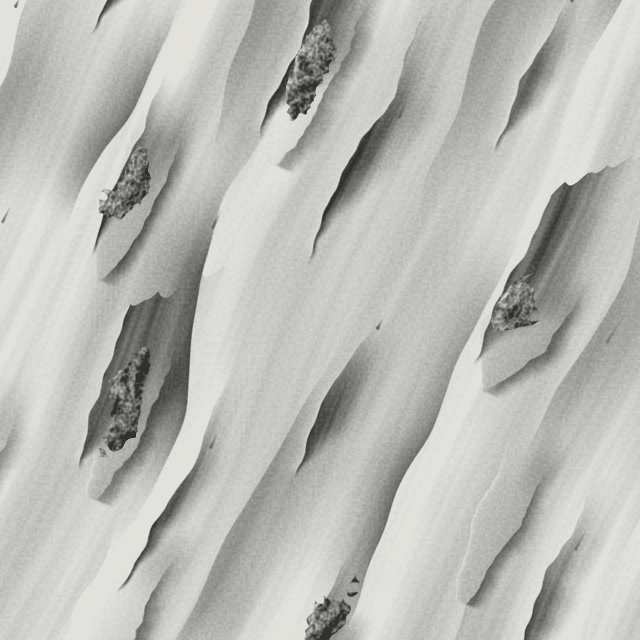
Write a WebGL 1 fragment shader that draws this texture.

```glsl
precision highp float;
uniform vec2 u_resolution;

const vec2 ALONG = vec2(0.41, 0.912);
const vec3 TINT = vec3(1.0, 0.998, 0.976);
const float PALE = 0.865;
const float RIM = 0.885;
const float FACE = 0.79;
const float SHADED_FACE = 0.6;
const float HOLLOW = 0.25;
const float CHIP = 0.72;
const float CRUMB = 0.62;
const float UNDERCUT = 0.5;
const float SHEET_SPACING = 0.17;
const float WANDER = 0.09;
const float BEND = 0.05;
const float STREAK = 0.08;
const float GRAIN = 0.065;

float hash(vec2 p) {
  return fract(sin(dot(p, vec2(127.1, 311.7))) * 43758.5);
}

float corner(vec2 cell, vec2 offset) {
  float a = 6.2832 * hash(cell);
  return dot(vec2(cos(a), sin(a)), offset);
}

// Gradient noise, about -0.7 to 0.7
float noise(vec2 p) {
  vec2 i = floor(p), f = fract(p);
  vec2 u = f * f * f * (f * (f * 6.0 - 15.0) + 10.0);
  vec2 e = vec2(1.0, 0.0);
  return mix(mix(corner(i, f), corner(i + e, f - e), u.x),
             mix(corner(i + e.yx, f - e.yx), corner(i + 1.0, f - 1.0), u.x), u.y);
}

// x runs across the slope, y runs up along it
vec2 toFlow(vec2 p) {
  return vec2(dot(p, vec2(ALONG.y, -ALONG.x)), dot(p, ALONG));
}

// Evenly spread positions over and around the canvas, in flow coordinates
vec2 scatter(float i, vec2 seed) {
  return toFlow(fract(seed + i * vec2(0.7549, 0.5698)) * 1.2 - 0.15);
}

// Overlapping sheets with one crisp edge each
float sheets(vec2 q, float aa) {
  float tone = PALE;
  for (int i = 0; i < 8; i++) {
    float k = float(i), h = hash(vec2(k, 3.1));
    float edge = -0.43 + SHEET_SPACING * (k + 0.6 * h)
               + WANDER * noise(vec2(q.y * 1.9, k * 7.31))
               + 0.016 * noise(vec2(q.y * 8.0, k * 3.73));
    float d = q.x - edge;
    float depth = smoothstep(-0.1, 0.4, noise(vec2(q.y * 2.1 + k * 5.1, k * 3.37)));
    float lit = mod(k, 2.0);
    float under = tone - lit * UNDERCUT * depth * exp(min(d, 0.0) / 0.05);
    float litFace = mix(RIM, FACE, smoothstep(0.03, 0.09, d));
    float dimFace = mix(mix(FACE, SHADED_FACE, depth), PALE, smoothstep(0.0, 0.13, d));
    tone = mix(under, mix(dimFace, litFace, lit), smoothstep(-aa, aa, d));
  }
  return tone;
}

// Tongues with a tapered lower end, a thin lip and a cast shadow
float addChips(float tone, vec2 q, float aa) {
  for (int i = 0; i < 10; i++) {
    float k = float(i), h = hash(vec2(k, 8.7)), g = hash(vec2(k, 4.4));
    vec2 l = q - scatter(k, vec2(0.22, 0.03));
    float len = mix(0.18, 0.42, h), width = mix(0.028, 0.055, g);
    float ragged = 0.014 * noise(l * vec2(14.0, 11.0) + k * 4.3)
                 + 0.004 * noise(l * 60.0 + k * 4.3);
    float t = l.y / len;
    float x = l.x + 0.12 * l.y * (h - 0.5);
    float profile = pow(clamp(t * 2.4, 0.0, 1.0), mix(0.5, 0.9, g));
    float d = abs(x) + ragged - width * profile;
    float fade = smoothstep(0.0, 0.02, t) * smoothstep(1.0, 0.55, t);
    float shadow = smoothstep(0.035, -0.005, d) * smoothstep(-0.01, 0.025, x);
    tone -= 0.42 * shadow * fade;
    float face = mix(CHIP, PALE, step(0.6, h)) - 1.3 * x;
    face = mix(face, RIM, exp(min(d, 0.0) / 0.004) * step(x, 0.0));
    tone = mix(tone, face, smoothstep(aa, -aa, d) * fade);
  }
  return tone;
}

// Dark streaked recesses: sharp pale lip on the left, soft fade to the right
float addHollows(float tone, vec2 q, float aa) {
  float streaks = 0.24 * noise(vec2(q.x * 60.0, q.y * 2.5))
                + 0.14 * noise(vec2(q.x * 150.0, q.y * 5.0));
  for (int i = 0; i < 14; i++) {
    float k = float(i), h = hash(vec2(k, 5.3)), g = hash(vec2(k, 9.9));
    vec2 l = q - scatter(k, vec2(0.47, 0.78));
    float len = mix(0.2, 0.52, h), t = l.y / len;
    float x = l.x + 0.03 * noise(vec2(l.y * 6.0, k * 2.71))
            + 0.006 * noise(vec2(l.y * 30.0, k * 1.91)) + 0.1 * l.y * (g - 0.5);
    float width = max(mix(0.028, 0.07, g) * smoothstep(-0.02, 0.45, t), 0.004);
    float chipped = abs(noise(vec2(l.x * 38.0, k * 1.37)));
    float top = 0.9 + 1.1 * x / len - 0.05 * chipped / len;
    float broken = smoothstep(aa, -aa, (t - top) * len);
    float cut = mix(smoothstep(1.0, 0.3, t), broken, step(0.6, g));
    float span = smoothstep(-0.02, 0.06, t) * cut;
    float lip = exp(min(x, 0.0) / 0.01) * smoothstep(aa, -aa, x);
    tone = mix(tone, RIM, 0.8 * lip * span);
    float floorTone = HOLLOW + streaks + 0.14 * x / width;
    float inside = smoothstep(-aa, aa, x) * smoothstep(2.0 * width, 0.2 * width, x);
    tone = mix(tone, floorTone, inside * span * mix(0.8, 1.0, h));
  }
  return tone;
}

// Crumbled patches and short ticks
float addDebris(float tone, vec2 q, float aa) {
  float rough = abs(noise(q * vec2(48.0, 26.0))) + 0.7 * abs(noise(q * vec2(115.0, 70.0)));
  float outline = 1.3 * noise(q * vec2(20.0, 12.0)) + 0.7 * abs(noise(q * 48.0));
  for (int i = 0; i < 7; i++) {
    vec2 l = q - scatter(float(i), vec2(0.53, 0.86));
    float d = (length(l / vec2(0.026, 0.065)) - 1.0 + outline) * 0.026;
    float face = CRUMB - 0.75 * rough + 0.25 * noise(q * 190.0) - 6.0 * l.x;
    tone = mix(tone, face, smoothstep(aa, -aa, d));
  }
  for (int i = 0; i < 12; i++) {
    float k = float(i), h = hash(vec2(k, 2.3));
    float len = mix(0.012, 0.06, h);
    vec2 l = q - scatter(k, vec2(0.11, 0.39));
    float t = clamp(l.y / len, 0.0, 1.0);
    float d = length(l - vec2(0.1 * l.y * h, t * len)) - mix(0.0025, 0.0005, t);
    tone = mix(tone, 0.32, mix(0.9, 0.4, h) * (1.0 - t) * smoothstep(aa, -aa, d));
  }
  return tone;
}

void main() {
  vec2 p = gl_FragCoord.xy / u_resolution.y;
  float aa = 1.0 / u_resolution.y;
  vec2 q = toFlow(p);
  q.x += BEND * noise(q * vec2(1.5, 1.7) + 4.6);

  float tone = sheets(q, aa);
  tone += STREAK * noise(vec2(q.x * 26.0, q.y * 1.6));
  tone += 0.5 * STREAK * noise(vec2(q.x * 85.0, q.y * 3.0));
  tone = addChips(tone, q, aa);
  tone = addHollows(tone, q, aa);
  tone = addDebris(tone, q, aa);

  // Grain is strongest in the mid tones
  float grain = noise(p * 240.0) + 0.5 * noise(p * 120.0 + 9.0);
  tone += GRAIN * grain * mix(1.0, 0.45, smoothstep(0.7, 0.87, tone));
  gl_FragColor = vec4(TINT * clamp(tone, 0.19, 0.885), 1.0);
}
```
